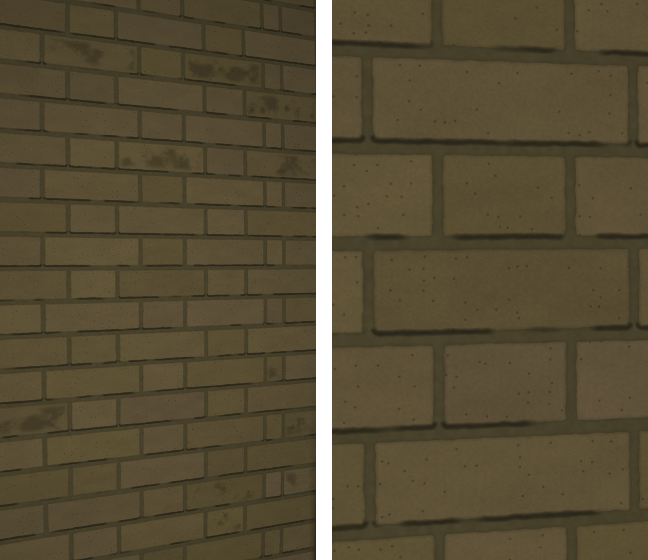
Left, the full canvas; right, a detail of the centre.
Write a Shadertoy shader that draws this texture.

```glsl
// Dim buff brick wall in Flemish bond, seen at a slight angle, with grey-olive mortar
float hash(vec2 p) {
    return fract(sin(dot(p, vec2(127.1, 311.7))) * 43758.5453);
}

float noise(vec2 p) {
    vec2 i = floor(p), f = fract(p);
    f = f * f * (3.0 - 2.0 * f);
    return mix(mix(hash(i), hash(i + vec2(1, 0)), f.x),
               mix(hash(i + vec2(0, 1)), hash(i + vec2(1, 1)), f.x), f.y);
}

float fbm(vec2 p) {
    float sum = 0.0, amp = 0.5;
    for (int i = 0; i < 4; i++) {
        sum += amp * noise(p);
        p = p * 2.03 + 7.3;
        amp *= 0.5;
    }
    return sum;
}

float roundedBox(vec2 p, vec2 halfSize, float r) {
    vec2 d = abs(p) - halfSize + r;
    return length(max(d, 0.0)) + min(max(d.x, d.y), 0.0) - r;
}

void mainImage(out vec4 fragColor, in vec2 fragCoord) {
    vec2 q = fragCoord / iResolution.xy;
    q.y = 1.0 - q.y;

    // Lens bend, then perspective: u counts header widths, k counts courses downward
    float bend = (q.y - 0.52) / 0.52;
    float x = q.x - 0.0092 * bend * (1.0 - q.x) - bend * bend * (0.008 - 0.023 * q.x) - 0.2176;
    float u = x / (0.16 - 0.0349 * x);
    float k = (q.y - 0.4792 + 0.0026 * q.x) / (0.0615 - 0.0109 * q.x);
    k += 0.0007 * k * k;

    // Alternate header and stretcher, shifting every other course
    float row = floor(k);
    float odd = mod(row, 2.0);
    float s = u + 0.5 * odd;
    float cell = floor(s / 3.0) * 3.0;
    float split = 1.0 + odd;
    bool first = s - cell < split;
    float lo = cell + (first ? 0.0 : split) - 0.5 * odd;
    float hi = cell + (first ? split : 3.0) - 0.5 * odd;

    // Narrow closer and corner header at the right end of odd courses
    if (odd > 0.5 && u > 4.5) {
        lo = u < 5.0 ? 4.5 : 5.0;
        hi = u < 5.0 ? 5.0 : 6.0;
    }

    // Brick outline with slightly ragged edges
    vec2 wall = vec2(u * 1.4, k);
    vec2 local = vec2((u - 0.5 * (lo + hi)) * 1.4, k - row - 0.5);
    vec2 halfSize = vec2((hi - lo) * 0.7 - 0.058, 0.425);
    float d = roundedBox(local, halfSize, 0.03) + 0.03 * (fbm(wall * 9.0) - 0.47);
    float aa = 14.0 / iResolution.y;
    float brickMask = 1.0 - smoothstep(-aa, aa, d);

    // Brick tint, clouding and fine grain
    vec2 id = vec2(lo * 2.0, row);
    float tone = hash(id + 3.1);
    vec3 brick = mix(vec3(0.362, 0.318, 0.200), vec3(0.374, 0.322, 0.228), hash(id + 8.7));
    brick *= 0.95 + 0.08 * tone;
    brick *= 0.95 + 0.10 * fbm(wall * vec2(2.0, 4.0) + id);
    brick *= 0.97 + 0.06 * noise(wall * 45.0);

    // Dark smudges on a few bricks, mostly low on the wall
    float stained = step(0.88 - 0.22 * smoothstep(0.6, 0.9, q.y), hash(id + 21.4));
    float smudge = smoothstep(0.4, 0.65, fbm(wall * 2.2 + id * 1.7)) * smoothstep(0.0, -0.2, d);
    brick *= 1.0 - 0.22 * stained * smudge;

    // Small pits
    vec2 pitCell = floor(wall * 9.0);
    vec2 pitPos = 0.25 + 0.5 * vec2(hash(pitCell + 1.3), hash(pitCell + 5.9));
    float pit = 1.0 - smoothstep(0.06, 0.18, length(fract(wall * 9.0) - pitPos));
    brick *= 1.0 - 0.22 * pit * step(0.84, hash(pitCell));

    // Mortar, with a broken shadow below each brick
    vec3 mortar = vec3(0.283, 0.258, 0.172) * (0.92 + 0.16 * fbm(wall * 14.0));
    vec3 color = mix(mortar, brick, brickMask);
    float under = smoothstep(0.36, 0.41, local.y) * (1.0 - smoothstep(0.012, 0.05, abs(d - 0.01)));
    color *= 1.0 - 0.36 * under * smoothstep(0.3, 0.6, noise(wall * vec2(2.5, 1.0) + row * 4.0));
    color *= 1.0 - 0.08 * (1.0 - smoothstep(0.0, 0.04, abs(d)));

    // Soft light, strongest left of centre
    vec2 o = (q - vec2(0.35, 0.58)) * vec2(0.7, 1.0);
    color *= 1.0 - 0.45 * dot(o, o);
    color *= 1.0 - 0.25 * smoothstep(0.975, 1.0, q.x) * smoothstep(0.6, 1.0, q.y);
    fragColor = vec4(color, 1.0);
}
```
